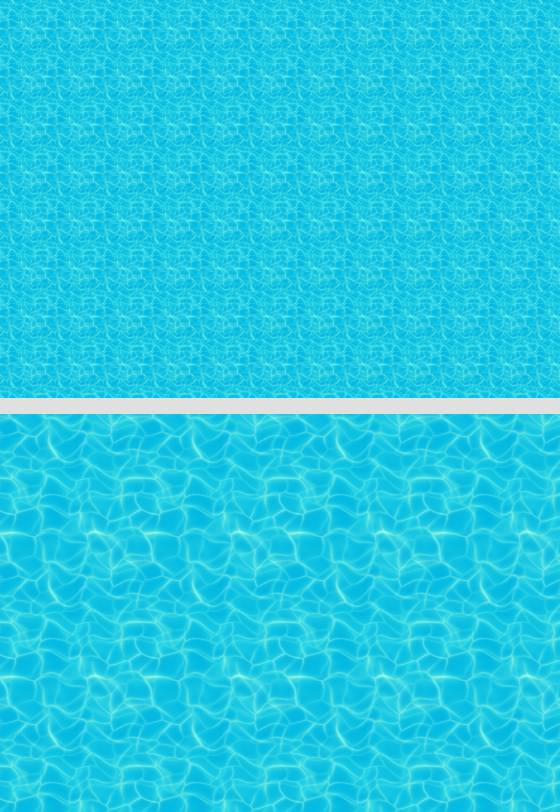
Top, the full canvas; bottom, a detail of the centre.
A Shadertoy shader for this texture:

```glsl
// Sunlit pool water: a square tile of caustic light, repeated 11.67 times across.
// Two wrapped cellular layers give the light web, wrapped value noise breaks it up
// and tints the depth, and a few thin strokes mark the strongest glints of each tile.

const float TAU = 6.28318;

vec2 hash2(vec2 p) {
    vec3 q = fract(p.xyx * vec3(0.1031, 0.1030, 0.0973));
    q += dot(q, q.yzx + 33.33);
    return fract((q.xx + q.yz) * q.zy);
}

// Value noise that wraps after n cells
float tileNoise(vec2 p, vec2 n, float seed) {
    p *= n;
    vec2 i = floor(p), f = fract(p);
    f = f * f * (3.0 - 2.0 * f);
    float a = hash2(mod(i, n) + seed).x;
    float b = hash2(mod(i + vec2(1, 0), n) + seed).x;
    float c = hash2(mod(i + vec2(0, 1), n) + seed).x;
    float d = hash2(mod(i + 1.0, n) + seed).x;
    return mix(mix(a, b, f.x), mix(c, d, f.x), f.y);
}

// Gap between the nearest two cell centres: zero along the web of borders
float tileWeb(vec2 p, vec2 n, float seed) {
    p *= n;
    vec2 i = floor(p), f = fract(p);
    float near = 9.0, second = 9.0;
    for (int y = -1; y <= 1; y++)
    for (int x = -1; x <= 1; x++) {
        vec2 g = vec2(x, y);
        float d = length(g + 0.1 + 0.8 * hash2(mod(i + g, n) + seed) - f);
        second = min(second, max(near, d));
        near = min(near, d);
    }
    return second - near;
}

// Thin stroke from a to b, wrapped to the tile and tapered at its ends
float stroke(vec2 p, vec2 a, vec2 b) {
    vec2 q = fract(p - 0.5 * (a + b) + 0.5) - 0.5, h = 0.5 * (b - a);
    float t = clamp(dot(q, h) / dot(h, h), -1.0, 1.0);
    return exp(-length(q - h * t) * 75.0) * (1.0 - 0.4 * t * t);
}

vec3 water(vec2 p) {
    // Bend the web, and stretch its cells in the lower half of the tile
    vec2 w = p + 0.022 * sin(TAU * (p.yx * vec2(2, 3) + vec2(0.1, 0.6)));
    w += 0.012 * sin(TAU * (p.yx * vec2(5, 4) + vec2(0.4, 0.2)));
    vec2 s = w - vec2(0.0, 0.035 * sin(TAU * (w.y - 0.7)));

    float coarse = tileWeb(s, vec2(4, 5), 7.0);
    float fine = tileWeb(s + 0.02 * sin(TAU * s.yx * 3.0), vec2(6, 8), 41.0);
    float patches = tileNoise(s, vec2(7, 8), 19.0);
    float depth = 0.25 * tileNoise(w, vec2(3, 4), 63.0)
        + 0.4 * tileNoise(w, vec2(7, 10), 87.0) + 0.35 * tileNoise(w, vec2(13, 17), 29.0);

    // Broad glow around the web, then thin glints of uneven strength
    float glow = 0.65 * depth + 0.35 * exp(-6.0 * coarse) + 0.3 * exp(-6.0 * fine);
    float glint = exp(-16.0 * coarse) * (0.06 + 0.9 * patches * patches);
    glint += exp(-15.0 * fine) * (0.04 + 0.55 * (1.0 - patches) * (1.0 - patches));
    glint += 0.4 * stroke(w, vec2(0.53, 0.52), vec2(0.66, 0.70));
    glint += 0.5 * stroke(w, vec2(0.66, 0.70), vec2(0.64, 0.81));
    glint += 0.4 * stroke(w, vec2(0.64, 0.81), vec2(0.92, 0.79));
    glint += 0.3 * stroke(w, vec2(0.93, 0.12), vec2(1.09, 0.36));

    vec3 deep = vec3(0.005, 0.72, 0.88), shallow = vec3(0.14, 0.82, 0.89);
    vec3 tint = mix(deep, shallow, smoothstep(0.05, 0.95, glow));
    return mix(tint, vec3(0.72, 1.0, 0.9), min(glint, 0.85));
}

void mainImage(out vec4 fragColor, in vec2 fragCoord) {
    // Four samples per pixel smooth the thin lines; tiles start at the top left
    vec3 sum = vec3(0.0);
    for (int k = 0; k < 4; k++) {
        vec2 c = fragCoord + 0.5 * vec2(k % 2, k / 2) - 0.25;
        sum += water(vec2(c.x, iResolution.y - c.y) / iResolution.x * 11.67);
    }
    fragColor = vec4(sum / 4.0, 1.0);
}
```
